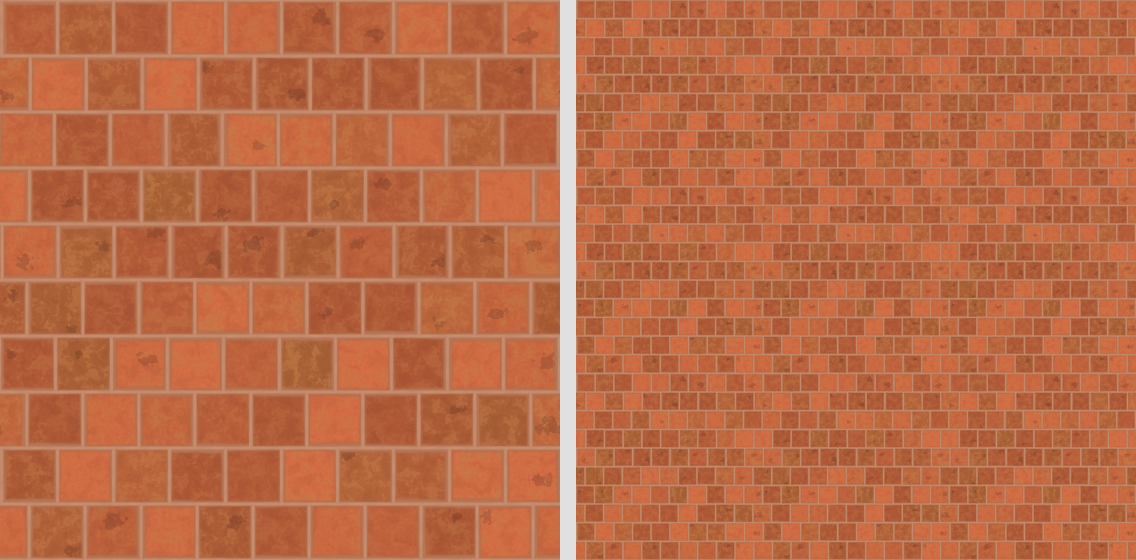
Left: one tile. Right: repeated 3 by 3.
This texture is drawn by a WebGL 2 fragment shader. Its source:

```glsl
#version 300 es
precision highp float;
// Terracotta tiles in a half-offset bond with pale soft grout, mottling and stains.

uniform vec2 u_resolution;
out vec4 fragColor;

// Four random values in 0..1 for a lattice cell and a seed
vec4 hash4(vec2 cell, float seed) {
  uvec4 v = uvec4(uint(cell.x), uint(cell.y), uint(seed), 7u);
  v = v * 1664525u + 1013904223u;
  for (int i = 0; i < 2; i++) {
    v.x += v.y * v.w;
    v.y += v.z * v.x;
    v.z += v.x * v.y;
    v.w += v.y * v.z;
    v ^= v >> 16u;
  }
  return vec4(v >> 16u) / 65535.0;
}

float corner(vec2 cell, vec2 offset, float period) {
  float angle = 6.2832 * hash4(mod(cell, period), 91.0).x;
  return dot(vec2(cos(angle), sin(angle)), offset);
}

// Gradient noise that wraps after a whole period
float noise(vec2 p, float period) {
  vec2 i = floor(p), f = p - i;
  vec2 s = f * f * f * (f * (f * 6.0 - 15.0) + 10.0);
  vec2 e = vec2(0.0, 1.0);
  float low = mix(corner(i, f, period), corner(i + e.yx, f - e.yx, period), s.x);
  float high = mix(corner(i + e, f - e, period), corner(i + 1.0, f - 1.0, period), s.x);
  return mix(low, high, s.y);
}

float fbm(vec2 p, float period) {
  float sum = 0.0, amp = 1.0;
  for (int i = 0; i < 4; i++) {
    sum += amp * noise(p, period);
    p *= 2.0;
    period *= 2.0;
    amp *= 0.55;
  }
  return sum;
}

void main() {
  const float COUNT = 10.0;
  vec2 uv = gl_FragCoord.xy / u_resolution;
  vec2 grid = uv * COUNT;
  float pixel = COUNT / min(u_resolution.x, u_resolution.y);

  // Bond: every other row moves half a tile, each row slips a little
  float row = mod(floor(grid.y), COUNT);
  grid.x += 0.5 * mod(row + 1.0, 2.0) + 0.09 * (hash4(vec2(row, 0.0), 3.0).x - 0.5);
  vec2 id = mod(floor(grid), COUNT);
  vec2 f = fract(grid) - 0.5;

  vec4 tint = hash4(id, 11.0);
  vec4 inset = hash4(id, 12.0);
  vec4 slope = hash4(id, 13.0) - 0.5;
  vec4 mark = hash4(id, 14.0);
  vec2 local = f + floor(40.0 * tint.zw) + 5.0 * mark.xy;

  // Hand-cut outline: four sides with their own inset and slope
  vec4 side = vec4(f, -f) - 0.5 + 0.025 + 0.045 * inset * inset + 0.045 * slope * f.yxyx;
  vec2 c = max(side.xy, side.zw) + 0.03;
  float d = min(max(c.x, c.y), 0.0) + length(max(c, 0.0)) - 0.03;
  d += 0.012 * noise(local * 5.0, 256.0);

  // Fired clay: tone per tile, from dark red or olive to bright orange
  vec3 dark = mix(vec3(0.68, 0.345, 0.21), vec3(0.66, 0.38, 0.21), smoothstep(0.4, 0.9, tint.y));
  vec3 clay = mix(dark, vec3(0.825, 0.425, 0.265), smoothstep(0.1, 1.0, tint.x));

  // Ochre clouds, fine grain and faint veins
  vec2 warp = local + 0.12 * vec2(noise(local * 4.0, 256.0), noise(local * 4.0 + 17.0, 256.0));
  float cloud = fbm(warp * 3.5, 256.0);
  float grain = fbm(local * 14.0 + 5.0, 1024.0);
  float vein = 1.0 - smoothstep(0.0, 0.05, abs(noise(warp * 3.0 + 31.0, 256.0)));
  vein *= smoothstep(-0.1, 0.3, noise(local * 2.5 + 9.0, 256.0));
  vec3 ochre = mix(clay, vec3(0.76, 0.49, 0.29), 0.55);
  float ochreAmount = smoothstep(-0.05, 0.4, cloud + 0.3 * grain);
  clay = mix(clay, ochre, (0.35 + 0.6 * tint.y) * ochreAmount);
  clay = mix(clay, ochre, 0.5 * vein);
  clay *= 1.0 + 0.03 * grain - 0.04 * smoothstep(0.1, 0.4, -cloud);

  // Dark stains with ragged rims on some tiles
  vec2 away = f - 0.75 * (mark.zw - 0.5);
  float rim = length(away * vec2(0.8, 1.1)) + 0.14 * fbm(local * 7.0 + 3.0, 512.0);
  float size = mix(0.05, 0.14, inset.x) * step(0.6, mark.x);
  float stain = 1.0 - smoothstep(size - 0.015, size + 0.015 + pixel, rim);
  clay *= mix(vec3(1.0), vec3(0.87, 0.86, 0.89), stain * step(0.6, mark.x));

  // Dusty worn edge, then pale grout along the joint
  float dust = smoothstep(-0.065, 0.0, d);
  vec3 color = mix(clay, mix(clay, vec3(0.67, 0.42, 0.29), 0.65), dust);
  color = mix(color, vec3(0.715, 0.46, 0.335), smoothstep(-0.015 - pixel, 0.015, d));
  float joint = 0.5 - max(abs(f.x), abs(f.y));
  float worn = 0.006 * noise(uv * 30.0, 30.0);
  float pale = 1.0 - smoothstep(0.012, 0.034 + pixel * 0.5, joint + worn);
  vec3 grout = vec3(0.77, 0.55, 0.43) * (1.0 + 0.04 * noise(uv * 40.0, 40.0));
  color = mix(color, grout, 0.95 * pale);

  fragColor = vec4(color, 1.0);
}
```
